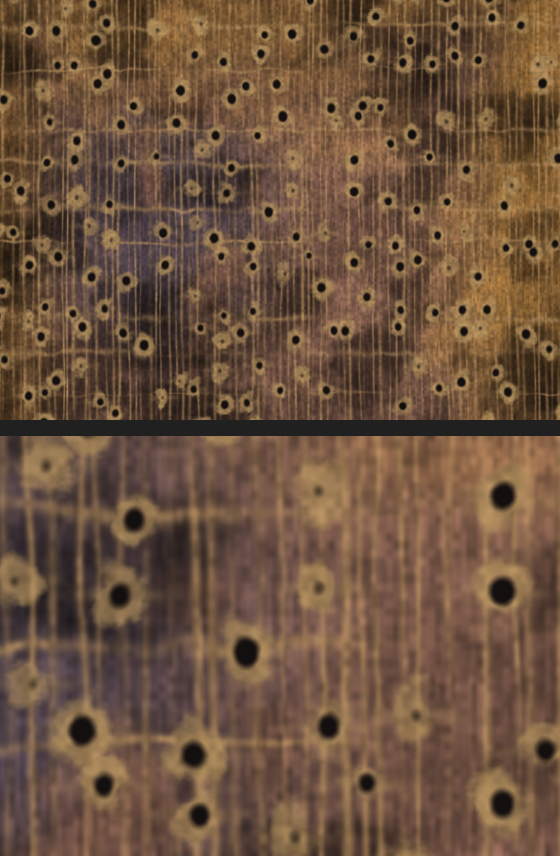
Top: the whole. Bottom: its middle third, enlarged.
Reproduce this texture procedurally as a Shadertoy shader.

```glsl
// Cross-cut hardwood: dark pores with pale halos, thin upright rays
// and a few wavy level bands over mottled brown, violet and blue wood.
// Layers of value noise, jittered stripes and a jittered grid of pores.
#define RAY_COUNT 58.0     // rays per canvas height
#define RAY_WIDTH 0.0037
#define BAND_COUNT 9
#define PORE_CELL 0.081
#define PORE_SHARE 0.80    // share of cells holding a pore
#define PORE_RADIUS 0.0098
#define HALO_RADIUS 0.0285
#define GRAIN 0.26
#define STAIN_CONTRAST 1.25
#define RAY_COLOR vec3(0.64, 0.50, 0.33)
#define HALO_COLOR vec3(0.67, 0.54, 0.35)
#define HOLE_COLOR vec3(0.08, 0.06, 0.06)

float hash(vec2 p) {
    return fract(sin(dot(p, vec2(127.1, 311.7))) * 43758.5453);
}

float noise(vec2 p) {
    vec2 i = floor(p), f = fract(p);
    f = f * f * (3.0 - 2.0 * f);
    return mix(mix(hash(i), hash(i + vec2(1, 0)), f.x),
               mix(hash(i + vec2(0, 1)), hash(i + vec2(1, 1)), f.x), f.y);
}

float fbm(vec2 p) {
    float sum = 0.0, amp = 0.5;
    for (int i = 0; i < 4; i++) {
        sum += amp * noise(p);
        p = p * 2.03 + 17.3;
        amp *= 0.5;
    }
    return sum / 0.9375;
}

// Broad stains: ochre at the rim, violet brown inside, blue at the left
vec3 woodColor(vec2 p) {
    float stain = fbm(p * 4.5 + 4.0);
    float rim = smoothstep(0.98, 1.32, p.x + 0.4 * (stain - 0.5));
    rim = max(rim, 0.85 * smoothstep(0.62, 1.0, p.y + 0.5 * (stain - 0.5)));
    rim = max(rim, 0.8 * smoothstep(0.22, 0.0, p.x));
    vec3 col = mix(vec3(0.40, 0.285, 0.24), vec3(0.43, 0.305, 0.155), rim);
    float blue = 1.0 - smoothstep(0.08, 0.42, length((p - vec2(0.38, 0.46)) * vec2(1.0, 0.85)));
    blue *= smoothstep(0.3, 0.55, fbm(p * 8.0 + 31.0));
    col = mix(col, vec3(0.21, 0.185, 0.235), 0.8 * blue);
    float shade = smoothstep(0.5, 0.68, fbm(p * 7.0 + 70.0));
    float mottle = fbm(p * 28.0 + 13.0) - 0.5;
    return col * (1.0 + STAIN_CONTRAST * (stain - 0.5) + 0.5 * mottle) * (1.0 - 0.42 * shade);
}

// Upright rays: jittered stripes that waver and fade along their length
float rays(vec2 p) {
    float x = (p.x + 0.010 * (noise(p * vec2(5.0, 3.0)) - 0.5)) * RAY_COUNT;
    float sum = 0.0;
    for (int k = -1; k <= 1; k++) {
        float id = floor(x) + float(k);
        float wobble = 0.35 * (noise(vec2(id * 7.3, p.y * 9.0)) - 0.5);
        float d = abs(x - id - 0.5 - 0.7 * (hash(vec2(id, 3.0)) - 0.5) - wobble) / RAY_COUNT;
        float width = RAY_WIDTH * (0.65 + 0.6 * hash(vec2(id, 8.0)));
        float fade = smoothstep(0.1, 0.6, noise(vec2(id * 3.7, p.y * 7.0)));
        fade *= 0.7 + 0.5 * noise(vec2(id * 5.9, p.y * 55.0));
        float power = (0.5 + 0.5 * hash(vec2(id, 5.0))) * (0.3 + 0.7 * fade);
        sum = max(sum, power * exp(-d * d / (width * width)));
    }
    return sum;
}

// Level bands: ragged, of uneven width and broken into patches
float bands(vec2 p) {
    float sum = 0.0;
    for (int i = 0; i < BAND_COUNT; i++) {
        float id = float(i);
        float y = (id + 0.5 + 0.7 * (hash(vec2(id, 21.0)) - 0.5)) / float(BAND_COUNT);
        y += 0.018 * (noise(vec2(p.x * 5.0, id * 9.1)) - 0.5);
        y += 0.012 * (noise(vec2(p.x * 32.0, id * 5.7)) - 0.5);
        float width = 0.003 + 0.004 * hash(vec2(id, 33.0));
        width *= 0.6 + 0.9 * noise(vec2(p.x * 24.0, id * 2.9));
        float patchy = smoothstep(0.2, 0.75, noise(vec2(p.x * 9.0, id * 4.3)));
        float ragged = 0.6 + 0.5 * noise(p * 90.0);
        float d = (p.y - y) / width;
        sum = max(sum, (0.15 + 0.8 * patchy) * ragged * exp(-d * d));
    }
    return sum;
}

// Pores: x is the halo, y the dark hole
vec2 pores(vec2 p) {
    vec2 result = vec2(0.0);
    vec2 cell = floor(p / PORE_CELL);
    float rough = fbm(p * 42.0) - 0.5;
    for (int j = -1; j <= 1; j++)
    for (int i = -1; i <= 1; i++) {
        vec2 id = cell + vec2(i, j);
        if (hash(id + 2.7) > PORE_SHARE) continue;
        vec2 jitter = vec2(hash(id + 11.0), hash(id + 47.0)) - 0.5;
        vec2 q = p - (id + 0.5 + 0.9 * jitter) * PORE_CELL;
        float size = 0.78 + 0.36 * hash(id + 5.3);
        float d = length(q * vec2(1.08, 0.92)) + 0.005 * rough;
        float filled = step(0.74, hash(id + 9.1));
        float halo = 1.0 - smoothstep(0.5, 1.0, (d + 0.024 * rough) / (HALO_RADIUS * size));
        halo *= 0.75 + 0.25 * hash(id + 61.0);
        float wing = exp(-q.y * q.y / 4e-5 - q.x * q.x / 1e-3);
        float radius = PORE_RADIUS * size * mix(1.0, 0.45, filled);
        float hole = 1.0 - smoothstep(radius - 0.004, radius + 0.0035, d);
        result = max(result, vec2(max(halo, 0.5 * wing), hole * mix(1.0, 0.6, filled)));
    }
    return result;
}

void mainImage(out vec4 fragColor, in vec2 fragCoord) {
    vec2 p = fragCoord / iResolution.y;
    vec3 col = woodColor(p);
    float fibre = noise(p * vec2(240.0, 45.0)) - 0.5;
    float speck = noise(p * 150.0 + 9.0) - 0.5;

    col = mix(col, RAY_COLOR, 0.80 * rays(p));
    col = mix(col, RAY_COLOR, 0.75 * bands(p));
    vec2 pore = pores(p);
    col = mix(col, HALO_COLOR, 0.88 * pore.x);
    col *= 1.0 + GRAIN * (fibre * (1.0 - pore.x) + speck);
    col = mix(col, HOLE_COLOR, pore.y);
    fragColor = vec4(clamp(col, 0.0, 1.0), 1.0);
}
```
